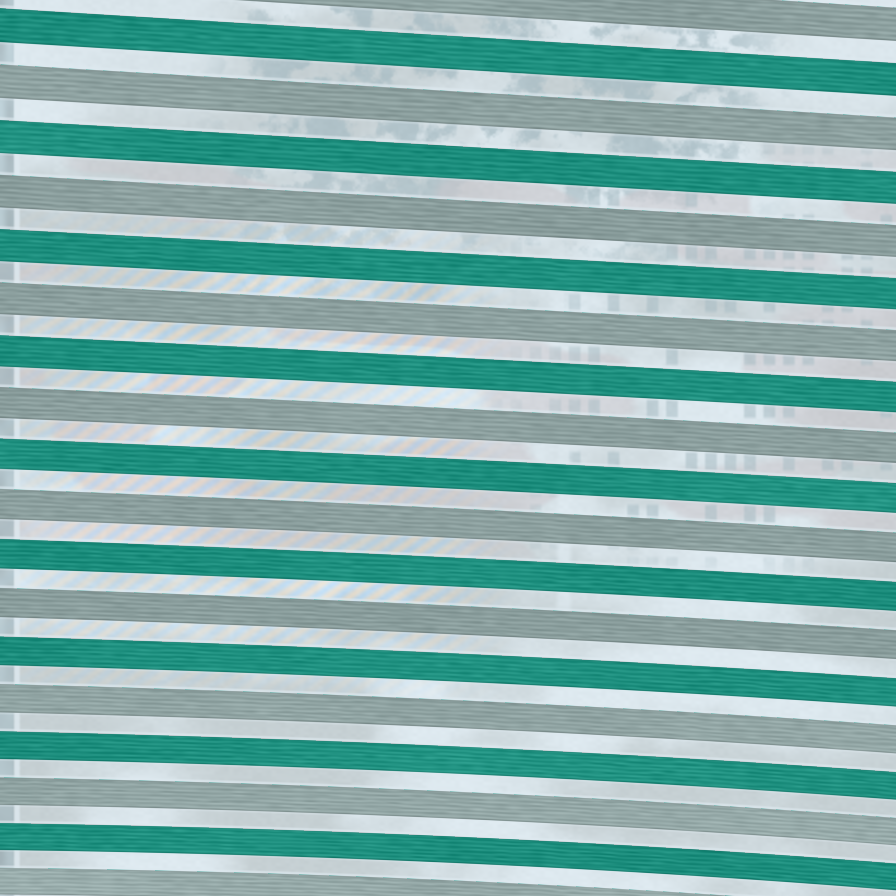
Reproduce this pattern procedurally as a WebGL 1 fragment shader.

```glsl
precision highp float;

uniform vec2 u_resolution;

const vec3 GREEN = vec3(0.115, 0.560, 0.495);
const vec3 GREY = vec3(0.545, 0.622, 0.618);
const vec3 SHEER = vec3(0.775, 0.815, 0.828);
const vec3 SKY = vec3(0.870, 0.915, 0.940);
const vec3 SHADE = vec3(0.660, 0.740, 0.770);
const vec3 WALL = vec3(0.800, 0.785, 0.805);

// Pair position y = start + pitch * n + squeeze * n * n, at the left and right ends
const vec2 START = vec2(0.0091, 0.0703);
const vec2 PITCH = vec2(0.1264, 0.1227);
const vec2 SQUEEZE = vec2(-0.00159, -0.00138);
const float BOW = 0.009;          // upward sag of the lower bands
const float BAND = 0.60;          // opaque share of each half pair
const float THREADS = 11.0;       // weave lines per half pair
const float WEAVE = 0.030;
const float MOIRE = 0.055;
const float TAU = 6.2831853;

float hash(vec2 p) {
  p = fract(p * vec2(0.1031, 0.1137));
  p += dot(p, p.yx + 33.33);
  return fract((p.x + p.y) * p.x * 7.31);
}

float noise(vec2 p) {
  vec2 cell = floor(p);
  vec2 f = fract(p);
  f = f * f * (3.0 - 2.0 * f);
  float low = mix(hash(cell), hash(cell + vec2(1.0, 0.0)), f.x);
  float high = mix(hash(cell + vec2(0.0, 1.0)), hash(cell + 1.0), f.x);
  return mix(low, high, f.y);
}

float fbm(vec2 p) {
  float sum = 0.0;
  float weight = 0.5;
  for (int i = 0; i < 4; i++) {
    sum += weight * noise(p);
    p = p * 2.03 + 17.1;
    weight *= 0.5;
  }
  return sum / 0.9375;
}

float window(float lo, float hi, float soft, float v) {
  return smoothstep(lo - soft, lo + soft, v) * (1.0 - smoothstep(hi - soft, hi + soft, v));
}

// Blurred view through the sheer gaps; p.y runs downward
vec3 scenery(vec2 p) {
  vec3 color = mix(SHEER, SKY, smoothstep(0.35, 0.75, fbm(p * vec2(6.0, 9.0) + 4.0)));

  // Open sky in the upper corners, trees between them
  float trees = window(0.27, 0.86, 0.06, p.x + 0.1 * p.y) * (1.0 - smoothstep(0.15, 0.42, p.y));
  float sky = (1.0 - smoothstep(0.05, 0.2, p.y)) * (1.0 - trees);
  color = mix(color, SKY, 0.8 * sky);
  color = mix(color, SHADE, 0.75 * trees * smoothstep(0.42, 0.66, fbm(p * 42.0)));

  // Pale walls with small soft panes
  float town = window(0.17, 0.62, 0.04, p.y);
  float wall = smoothstep(0.53, 0.62, noise(p * vec2(9.0, 22.0) + 31.0));
  color = mix(color, WALL, 0.55 * town * wall);
  vec2 grid = p * vec2(46.0, 34.0);
  vec2 pane = fract(grid);
  float glass = window(0.2, 0.8, 0.1, pane.x) * window(0.15, 0.85, 0.1, pane.y);
  float lit = step(0.62, hash(floor(grid) + 5.0)) * smoothstep(0.5, 0.7, p.x);
  color = mix(color, SHADE, 0.55 * town * lit * glass);

  // Bright upright frame
  float frame = window(0.622, 0.637, 0.004, p.x) * window(0.5, 0.7, 0.04, p.y);
  return mix(color, SKY, 0.7 * frame);
}

vec3 moire(vec2 p) {
  float area = window(0.04, 0.52, 0.07, p.x) * window(0.27, 0.74, 0.07, p.y);
  float wave = sin(TAU * (p.x * 37.0 + p.y * 54.0) + 3.0 * noise(p * 12.0));
  float strength = MOIRE * area * (0.5 + noise(p * vec2(10.0, 25.0)));
  return strength * wave * vec3(-1.0, -0.1, 0.8);
}

void main() {
  vec2 p = gl_FragCoord.xy / u_resolution;
  p.y = 1.0 - p.y;

  // Invert the perspective spacing: two bands to each pair
  float bowed = p.y + BOW * p.y * p.y * 4.0 * p.x * (1.0 - p.x);
  float depth = bowed - mix(START.x, START.y, p.x);
  float pitch = mix(PITCH.x, PITCH.y, p.x);
  float squeeze = mix(SQUEEZE.x, SQUEEZE.y, p.x);
  float spacing = sqrt(pitch * pitch + 4.0 * squeeze * depth);
  float s = 4.0 * depth / (pitch + spacing);
  float phase = fract(s);
  float row = floor(s);
  float aa = 2.0 / (spacing * u_resolution.y);
  float center = abs(phase - 0.5 * BAND);
  float edge = min(center, 1.0 - center) - 0.5 * BAND;
  float cover = 1.0 - smoothstep(-0.7 * aa, 0.7 * aa, edge);

  // Sheer gap with fine mesh, bright hems and a side rail
  vec3 gap = scenery(p) + moire(p);
  gap += 0.018 * (noise(vec2(p.x * 190.0, s * 14.0)) - 0.5);
  float rail = 1.0 - smoothstep(0.014, 0.018, p.x);
  gap = mix(gap, SHADE * (0.88 + 0.2 * noise(p * vec2(90.0, 24.0))), 0.7 * rail);
  gap = mix(gap, SKY, 0.8 * window(0.016, 0.022, 0.002, p.x));
  float hem = smoothstep(0.92, 0.97, phase) + 0.5 * (1.0 - smoothstep(0.62, 0.66, phase));
  gap = mix(gap, SKY, 0.65 * hem);

  // Woven bands, with uneven threads and slow fading
  float isGrey = mod(row, 2.0);
  vec3 cloth = mix(GREEN, GREY, isGrey);
  float waver = 0.35 * noise(vec2(p.x * 30.0, s * 6.0));
  float thread = sin(TAU * (phase * THREADS + waver));
  float fiber = noise(vec2(p.x * 75.0, s * 26.0)) - 0.5;
  float fade = fbm(p * vec2(4.0, 7.0) + row) - 0.5;
  cloth += WEAVE * thread + 0.055 * fiber + 0.05 * fade;
  cloth += isGrey * 0.045 * smoothstep(0.65, 1.0, p.y);
  cloth *= 1.0 - 0.09 * smoothstep(-0.045, -0.01, edge);

  gl_FragColor = vec4(mix(gap, cloth, cover), 1.0);
}
```
